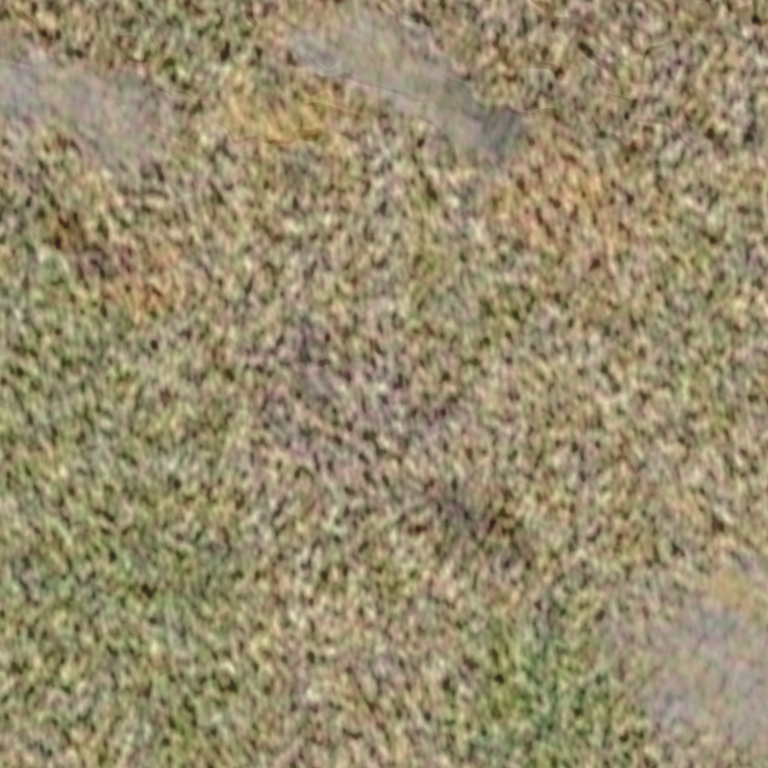
A three.js fragment shader for this texture:

```glsl
// Dry, sun-bleached turf with a few bare grey rocks, seen from a distance.
// Stretched gradient noise makes the grassy grain, a looped grid of short
// strokes adds single blades, and soft warped ellipses lay out the ground.

varying vec2 vUv;

float hash(vec2 p) {
  vec3 q = fract(vec3(p.xyx) * 0.1031);
  q += dot(q, q.yzx + 33.33);
  return fract((q.x + q.y) * q.z);
}

// Coordinates of p in a frame whose x axis points along the angle.
vec2 turn(vec2 p, float angle) {
  float c = cos(angle), s = sin(angle);
  return vec2(c * p.x + s * p.y, c * p.y - s * p.x);
}

float cornerSlope(vec2 cell, vec2 offset) {
  float angle = 6.2832 * hash(cell + 57.0);
  return dot(vec2(cos(angle), sin(angle)), offset);
}

float gradientNoise(vec2 p) {
  vec2 i = floor(p), f = fract(p);
  vec2 u = f * f * f * (f * (f * 6.0 - 15.0) + 10.0);
  vec2 e = vec2(1.0, 0.0);
  float low = mix(cornerSlope(i, f), cornerSlope(i + e, f - e), u.x);
  float high = mix(cornerSlope(i + e.yx, f - e.yx), cornerSlope(i + 1.0, f - 1.0), u.x);
  return mix(low, high, u.y);
}

// Noise drawn out along one direction.
float fibres(vec2 p, float angle, float scale) {
  return gradientNoise(turn(p, angle) * scale * vec2(0.55, 1.0) + 200.0);
}

// Soft tilted ellipse, 1 inside and 0 outside.
float spot(vec2 p, vec2 centre, vec2 radius, float tilt) {
  return 1.0 - smoothstep(0.45, 1.25, length(turn(p - centre, tilt) / radius));
}

// Short scattered strokes: positive for lit blades, negative for gaps.
float blades(vec2 p, float lean) {
  vec2 home = floor(p);
  float sum = 0.0;
  for (int y = -1; y <= 1; y++) {
    for (int x = -1; x <= 1; x++) {
      vec2 cell = home + vec2(float(x), float(y));
      vec2 root = cell + vec2(hash(cell + 11.0), hash(cell + 23.0));
      float angle = 1.6 + lean + 2.2 * (hash(cell + 37.0) - 0.5);
      vec2 d = turn(p - root, angle);
      d.x = max(abs(d.x) - 0.38, 0.0);
      float stroke = 1.0 - smoothstep(0.03, 0.3, length(d));
      sum += stroke * (hash(cell + 71.0) < 0.55 ? 0.8 : -1.0);
    }
  }
  return clamp(sum, -1.2, 1.0);
}

void main() {
  vec2 p = vUv;
  vec2 rough = vec2(gradientNoise(p * 9.0 + 30.0), gradientNoise(p * 9.0 + 80.0));
  vec2 fine = vec2(gradientNoise(p * 34.0 + 15.0), gradientNoise(p * 34.0 + 95.0));
  vec2 q = p + 0.07 * rough + 0.025 * fine;

  // Layout of the ground
  float upper = smoothstep(0.74, 0.86, q.y);
  float rock = spot(q, vec2(0.05, 0.88), vec2(0.19, 0.07), -0.35);
  rock = max(rock, spot(q, vec2(0.53, 0.89), vec2(0.19, 0.055), -0.6));
  rock = max(rock, spot(q, vec2(0.95, 0.12), vec2(0.18, 0.13), -0.5));
  float straw = spot(q, vec2(0.38, 0.85), vec2(0.1, 0.05), -0.2);
  straw = max(straw, 0.7 * spot(q, vec2(0.97, 0.2), vec2(0.07, 0.025), -0.2));
  float green = 0.9 * spot(q, vec2(0.26, 0.95), vec2(0.12, 0.08), -0.5);
  green = max(green, 0.55 * spot(q, vec2(0.08, 0.32), vec2(0.26, 0.4), 0.3));
  green = max(green, 0.9 * spot(q, vec2(0.7, 0.08), vec2(0.13, 0.12), 0.0));
  float rust = spot(q, vec2(0.75, 0.72), vec2(0.13, 0.07), -0.4);
  rust = max(rust, spot(q, vec2(0.16, 0.66), vec2(0.1, 0.05), -0.4));
  rust = max(rust, spot(q, vec2(0.42, 0.98), vec2(0.1, 0.05), 0.3));
  float mauve = spot(q, vec2(0.45, 0.47), vec2(0.18, 0.12), -0.5);
  float shade = spot(q, vec2(0.6, 0.32), vec2(0.08, 0.05), -0.3);
  shade = max(shade, spot(q, vec2(0.08, 0.69), vec2(0.07, 0.04), -0.4));
  shade = max(shade, 0.9 * spot(q, vec2(0.61, 0.85), vec2(0.07, 0.03), -0.9));

  // Base colours
  float drift = gradientNoise(p * 6.0 + 140.0);
  vec3 colour = vec3(0.625, 0.568, 0.448);
  colour = mix(colour, vec3(0.52, 0.535, 0.37), green + 0.3 * smoothstep(0.0, 0.4, drift));
  colour = mix(colour, vec3(0.67, 0.54, 0.39), 0.65 * rust);
  colour = mix(colour, vec3(0.56, 0.5, 0.45), 0.75 * mauve);
  colour = mix(colour, vec3(0.6, 0.53, 0.44), 0.5 * upper);
  colour = mix(colour, vec3(0.65, 0.61, 0.55), 0.9 * rock);
  colour = mix(colour, vec3(0.75, 0.65, 0.44), 0.75 * straw);

  // Grassy grain, leaning one way or the other, calmer on rock
  float lean = gradientNoise(p * 5.0 + 60.0);
  float side = smoothstep(-0.12, 0.12, lean);
  float grain = 0.29 * mix(fibres(p, 2.1, 78.0), fibres(p, 1.1, 78.0), side);
  grain += 0.18 * fibres(p, -0.5, 72.0) + 0.17 * fibres(p, 1.7, 125.0);
  grain += 0.055 * blades(p * 52.0, 1.2 * lean);
  grain -= 0.07 * smoothstep(0.06, 0.2, -grain);
  float calm = 1.0 - 0.68 * rock - 0.3 * straw * (1.0 - rock);
  float clumps = 0.1 * gradientNoise(p * 24.0 + 170.0) + 0.06 * rough.x;

  // Weathered streaks and crevices across the upper ledge
  float streak = gradientNoise(turn(q, -0.5) * vec2(8.0, 42.0) + 120.0);
  float crevice = upper * smoothstep(0.12, 0.42, streak) * (1.0 - 0.5 * rock);

  colour += vec3(1.0, 0.99, 0.93) * (grain * calm + clumps * (1.0 - 0.5 * rock));
  colour += upper * 0.07 * streak;
  colour -= vec3(0.13, 0.14, 0.14) * crevice + vec3(0.13, 0.12, 0.09) * shade;

  // Small shifts between green, ochre and violet
  colour += vec3(0.06, -0.03, 0.03) * gradientNoise(p * 40.0 + 50.0);
  colour += vec3(0.03, 0.01, -0.08) * gradientNoise(p * 19.0 + 90.0);
  gl_FragColor = vec4(clamp(colour, 0.12, 0.9), 1.0);
}
```
